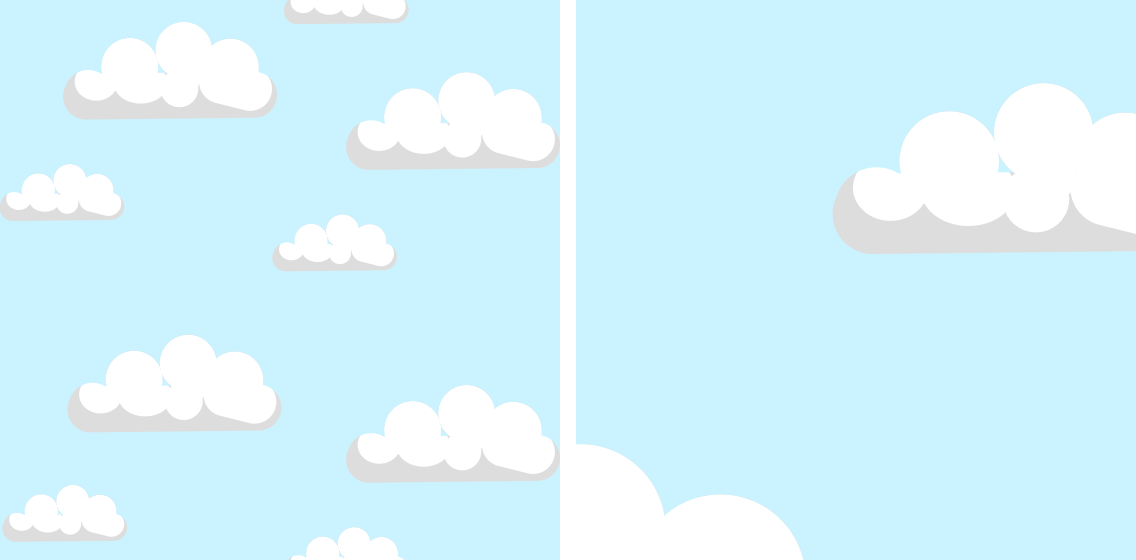
Left: the whole. Right: its middle third, enlarged.
Give the GLSL for this pattern, as a WebGL 2 fragment shader.

```glsl
#version 300 es
precision highp float;
// Flat white clouds with grey undersides, large and small, scattered on a pale blue sky.

uniform vec2 u_resolution;
out vec4 fragColor;

const float GRID = 768.0; // layout units across the canvas, y running down
const float SMALL_SCALE = 0.583;
const vec3 SKY = vec3(0.796, 0.953, 1.0);
const vec3 SHADE = vec3(0.867);
const vec3 WHITE = vec3(1.0);

float circle(vec2 p, vec2 center, float radius) {
  return length(p - center) - radius;
}

float ellipse(vec2 p, vec2 center, vec2 radii) {
  return (length((p - center) / radii) - 1.0) * min(radii.x, radii.y);
}

float capsule(vec2 p, vec2 a, vec2 b, float radius) {
  vec2 ab = b - a;
  float along = clamp(dot(p - a, ab) / dot(ab, ab), 0.0, 1.0);
  return length(p - a - ab * along) - radius;
}

// Three round tops and the core that joins them
float cloudTops(vec2 p) {
  float d = circle(p, vec2(92.0, 61.0), 39.0);
  d = min(d, circle(p, vec2(166.0, 39.0), 39.0));
  d = min(d, circle(p, vec2(230.0, 62.0), 39.0));
  return min(d, circle(p, vec2(170.0, 72.0), 22.0));
}

// Slightly tilted rounded bar with a raised left shoulder
float cloudBase(vec2 p) {
  float bar = capsule(p, vec2(32.0, 102.5), vec2(262.5, 100.0), 31.5);
  return min(bar, circle(p, vec2(35.0, 99.0), 33.0));
}

// Scalloped lower edge of the white area
float cloudLobes(vec2 p) {
  float d = ellipse(p, vec2(46.0, 82.0), vec2(29.5, 26.0));
  d = min(d, ellipse(p, vec2(107.0, 84.0), vec2(37.0, 28.0)));
  d = min(d, circle(p, vec2(160.0, 91.0), 26.0));
  return min(d, capsule(p, vec2(217.0, 82.0), vec2(257.0, 92.0), 30.0));
}

float coverage(float d, float pixel) {
  return clamp(0.5 - d / pixel, 0.0, 1.0);
}

// Paints one cloud by its upper left corner, wrapping vertically
vec3 paintCloud(vec3 color, vec2 p, vec2 corner, float scale, float pixel) {
  vec2 q = p - corner;
  q.y = mod(q.y + 300.0, GRID) - 300.0;
  q /= scale;
  float localPixel = pixel / scale;
  float tops = cloudTops(q);
  float outline = min(tops, cloudBase(q));
  float lit = min(tops, cloudLobes(q));
  vec3 fill = mix(SHADE, WHITE, coverage(lit, localPixel));
  return mix(color, fill, coverage(outline, localPixel));
}

void main() {
  vec2 uv = gl_FragCoord.xy / u_resolution;
  vec2 p = vec2(uv.x, 1.0 - uv.y) * GRID;
  float pixel = GRID / min(u_resolution.x, u_resolution.y);
  vec3 color = SKY;

  // Two columns by two rows, each cell holding a large and a small cloud
  for (int i = 0; i < 4; i++) {
    float col = float(i % 2);
    float row = float(i / 2);
    vec2 largeNudge = row * (1.0 - col) * vec2(6.0, 0.0);
    vec2 smallNudge = row * mix(vec2(4.0, 11.0), vec2(16.0, 0.0), col);
    vec2 large = vec2(86.0, 30.0) + vec2(388.0 * col, 69.0 * col + 429.0 * row);
    vec2 small = vec2(-1.0, 225.0) + vec2(374.0 * col, 69.0 * col + 429.0 * row);
    color = paintCloud(color, p, large + largeNudge, 1.0, pixel);
    color = paintCloud(color, p, small + smallNudge, SMALL_SCALE, pixel);
  }

  fragColor = vec4(color, 1.0);
}
```
